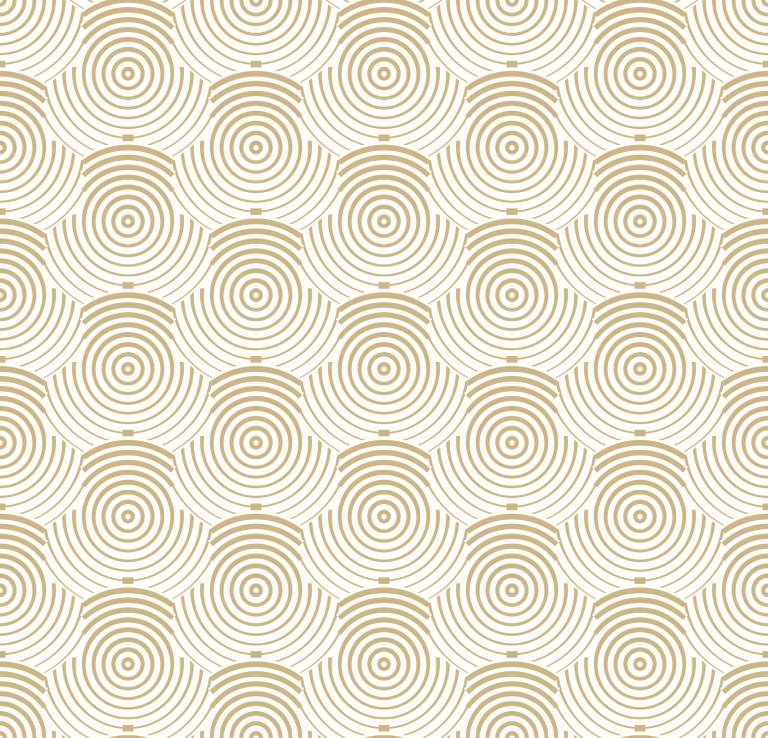
Give the GLSL for this pattern, as a Shadertoy shader.

```glsl
// Overlapping scale pattern of concentric gold rings on warm white, 3 x 5 repeats.
// Discs sit on a half-drop lattice; each point finds the disc that owns it, then
// draws that disc's rings, heavy in the upper cap and tapering down the side fans.

#define REPEATS     vec2(3.0, 5.0)
#define CELL_WIDTH  1.7344   // cell width, in cell heights
#define RING_FIRST  0.0325   // radius of the innermost ring
#define RING_STEP   0.0668   // distance between rings
#define LINE_WIDTH  0.0285   // line width near the disc centre
#define LINE_SWELL  0.029    // extra weight at the top, taper at the bottom
#define COLUMN_HALF 0.302    // half width of the upper cap
#define CAP_RADIUS  0.537
#define FAN_RADIUS  0.653
#define FAN_RISE    0.047    // how far a fan rises above its centre
#define GOLD        vec3(0.80, 0.715, 0.535)
#define PAPER       vec3(1.0, 0.993, 0.98)

float ringRadius(float r) {
    return RING_FIRST + RING_STEP * max(round((r - RING_FIRST) / RING_STEP), 0.0);
}

// Ink coverage of one disc at offset d from its centre
float discInk(vec2 d, float blur) {
    float r = length(d);
    float up = d.y / max(r, 0.0001);
    float width = LINE_WIDTH + r * (LINE_SWELL * up - 0.008);
    float ring = abs(r - ringRadius(r)) - 0.5 * width;

    // Small block at the foot of the disc
    vec2 q = abs(d - vec2(0.0, -0.434)) - vec2(0.038, 0.0225);
    float block = max(q.x, q.y);
    return 1.0 - smoothstep(-blur, blur, min(ring, block));
}

// Offset from the disc centre just below p in the given half-drop column
vec2 columnOffset(vec2 p, float column) {
    float drop = 0.5 * mod(column, 2.0);
    return vec2(p.x - column * 0.5 * CELL_WIDTH, fract(p.y - drop));
}

float patternInk(vec2 p, float blur) {
    float column = round(2.0 * p.x / CELL_WIDTH);
    vec2 d = columnOffset(p, column);
    float r = length(d);

    // Upper cap with radial ends, lying over the disc above it
    if (r < CAP_RADIUS && abs(d.x) * ringRadius(r) < COLUMN_HALF * r)
        return discInk(d, blur);
    if (r >= CAP_RADIUS && abs(d.x) < COLUMN_HALF)
        return discInk(d - vec2(0.0, 1.0), blur);

    // Side fans: the highest disc that reaches this point lies on top
    float side = d.x < 0.0 ? -1.0 : 1.0;
    vec2 owner = vec2(0.0, 2.0);
    for (int i = 0; i < 4; i++) {
        vec2 c = columnOffset(p, column + side * float(i / 2));
        c.y -= float(i % 2);
        if (length(c) < FAN_RADIUS && c.y < owner.y) owner = c;
    }
    return owner.y < FAN_RISE ? discInk(owner, blur) : 0.0;
}

void mainImage(out vec4 fragColor, in vec2 fragCoord) {
    vec2 scale = REPEATS * vec2(CELL_WIDTH, 1.0) / iResolution.xy;
    float blur = 0.3 * scale.y;

    // 3 x 3 samples smooth the cut ends as well as the ring edges
    float ink = 0.0;
    for (int i = 0; i < 9; i++) {
        vec2 jitter = (vec2(i % 3, i / 3) - 1.0) / 3.0;
        ink += patternInk((fragCoord + jitter) * scale, blur) / 9.0;
    }
    fragColor = vec4(mix(PAPER, GOLD, ink), 1.0);
}
```
